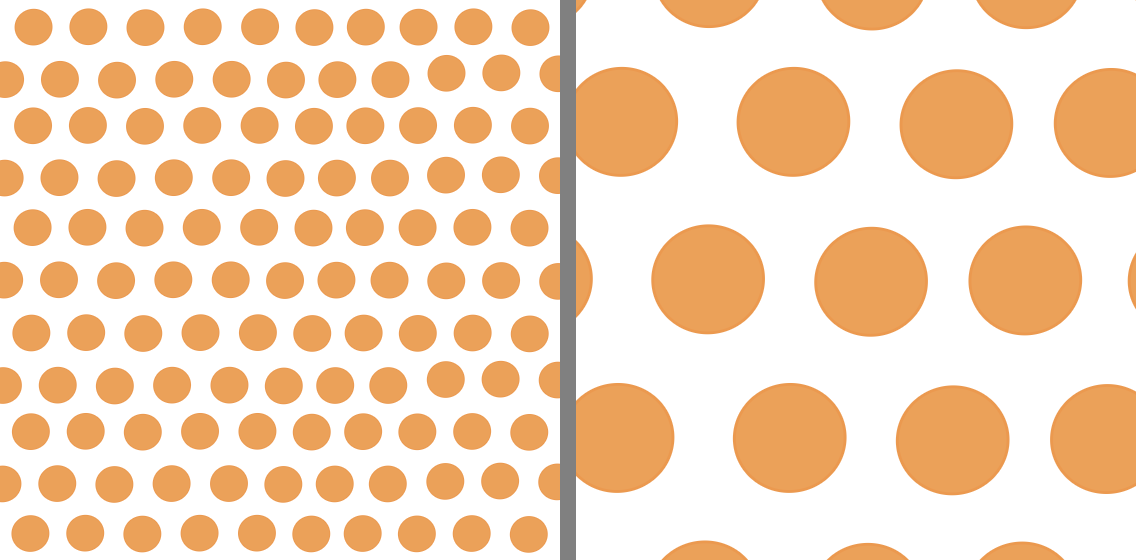
Left, the full canvas; right, a detail of the centre.
A Shadertoy shader for this pattern:

```glsl
// Staggered rows of slightly squashed orange dots on white.
// One hand-spaced band of six rows is stacked twice; a second copy of that
// block, moved right and up by one row, fills the right side with a visible seam.

const float UNITS = 768.0;                  // layout units across the canvas
const vec2 RADII = vec2(26.0, 25.1);
const float TILT = 0.15;
const float RIM_WIDTH = 1.3;
const vec3 PAPER = vec3(1.0);
const vec3 FILL = vec3(0.92, 0.63, 0.35);
const vec3 RIM = vec3(0.92, 0.60, 0.31);

const int ROWS_PER_BAND = 6;
const float BAND_HEIGHT = 419.5;
const vec2 FIRST_DOT = vec2(46.0, 37.2);
const float STAGGER = 39.0;

// Uneven spacing of the hand-placed dots and rows
const float COLUMN_X[8] = float[8](0.0, 75.2, 153.5, 232.0, 310.7, 385.2, 455.7, 528.5);
const float COLUMN_Y[8] = float[8](0.0, -0.5, 0.7, -0.5, -0.5, 0.6, 0.0, 0.0);
const float ROW_Y[6] = float[6](0.0, 72.0, 135.3, 207.0, 275.0, 347.0);

mat2 rotation(float angle) {
    float c = cos(angle), s = sin(angle);
    return mat2(c, s, -s, c);
}

// Approximate signed distance to an ellipse that is nearly a circle
float ellipseDistance(vec2 p, vec2 radii) {
    return (length(p / radii) - 1.0) * min(radii.x, radii.y);
}

// Start of a row, counted downward from the top
vec2 rowStart(int row) {
    int band = row / ROWS_PER_BAND;
    int k = row - band * ROWS_PER_BAND;
    float drift = 0.65 * float(k / 2) + 3.0 * float(band);
    float shift = STAGGER * float(row % 2);
    return FIRST_DOT + vec2(-shift - drift, ROW_Y[k] + BAND_HEIGHT * float(band));
}

// Distance to the nearest dot of a row; odd rows hold one dot more
float rowDistance(vec2 p, int row, vec2 start) {
    float nearest = UNITS;
    for (int i = 0; i < 7 + row % 2; i++) {
        vec2 offset = p - start - vec2(COLUMN_X[i], COLUMN_Y[i]);
        nearest = min(nearest, ellipseDistance(rotation(TILT) * offset, RADII));
    }
    return nearest;
}

// Shift of a block copy; the lower band sits slightly off the upper one
vec2 blockShift(int block, int row) {
    float lower = float(row / ROWS_PER_BAND);
    return float(block) * vec2(567.0 + 2.0 * lower, -72.0 + 0.5 * lower);
}

float dotsDistance(vec2 p) {
    float nearest = UNITS;
    for (int block = 0; block < 2; block++) {
        for (int row = 0; row < 2 * ROWS_PER_BAND; row++) {
            vec2 start = rowStart(row) + blockShift(block, row);
            if (abs(p.y - start.y) < 36.0) {
                nearest = min(nearest, rowDistance(p, row, start));
            }
        }
    }
    return nearest;
}

void mainImage(out vec4 fragColor, in vec2 fragCoord) {
    // Layout space has its origin at the top left
    vec2 p = fragCoord / iResolution.xy * UNITS;
    p.y = UNITS - p.y;
    float pixel = UNITS / iResolution.y;

    float d = dotsDistance(p);
    float coverage = clamp(0.5 - d / pixel, 0.0, 1.0);
    float rim = clamp(0.5 + (d + RIM_WIDTH) / pixel, 0.0, 1.0);

    vec3 ink = mix(FILL, RIM, rim);
    fragColor = vec4(mix(PAPER, ink, coverage), 1.0);
}
```
